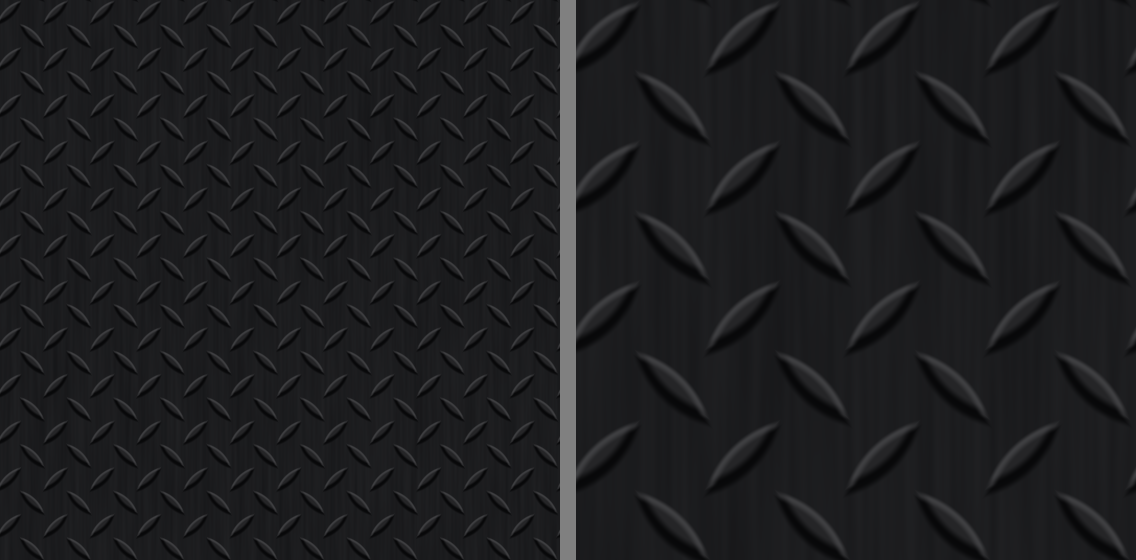
Left, the full canvas; right, a detail of the centre.
A Shadertoy shader for this texture:

```glsl
#define REPEATS 12.0
#define HALF_LENGTH 0.345
#define HALF_WIDTH 0.085
#define TILT 0.75
#define SOFTNESS 0.018
#define SHADOW_DROP 0.045
#define STREAK_DEPTH 0.026
#define PLATE vec3(0.107, 0.109, 0.117)
#define SHADOW vec3(0.030, 0.031, 0.036)
#define FACE vec3(0.145, 0.146, 0.154)
#define HIGHLIGHT vec3(0.245, 0.246, 0.255)

vec2 gradientAt(vec2 corner, vec2 period) {
    corner = mod(corner, period);
    float h = fract(sin(dot(corner, vec2(127.1, 311.7))) * 4375.85);
    return vec2(cos(6.28319 * h), sin(6.28319 * h));
}

// Gradient noise that wraps after a whole number of lattice steps
float wrappedNoise(vec2 uv, vec2 period) {
    vec2 p = uv * period;
    vec2 i = floor(p), f = p - i;
    vec2 u = f * f * f * (f * (f * 6.0 - 15.0) + 10.0);
    vec2 e = vec2(1.0, 0.0);
    float a = dot(gradientAt(i, period), f);
    float b = dot(gradientAt(i + e.xy, period), f - e.xy);
    float c = dot(gradientAt(i + e.yx, period), f - e.yx);
    float d = dot(gradientAt(i + e.xx, period), f - e.xx);
    return mix(mix(a, b, u.x), mix(c, d, u.x), u.y);
}

// Signed distances to the upper and lower arcs of a tilted lens
vec2 lensArcs(vec2 p) {
    float c = cos(TILT), s = sin(TILT);
    float along = dot(p, vec2(c, s));
    float across = dot(p, vec2(-s, c));
    float radius = (HALF_LENGTH * HALF_LENGTH + HALF_WIDTH * HALF_WIDTH) / (2.0 * HALF_WIDTH);
    float inset = radius - HALF_WIDTH;
    return vec2(length(vec2(along, inset + across)),
                length(vec2(along, inset - across))) - radius;
}

// Lays one raised tread, lit from above, over the plate colour
vec3 addTread(vec3 color, vec2 p, float soft) {
    vec2 arcs = lensArcs(p);
    vec2 droppedArcs = lensArcs(p + vec2(0.0, SHADOW_DROP));
    float body = 1.0 - smoothstep(-soft, soft, max(arcs.x, arcs.y));
    float shadow = 1.0 - smoothstep(-1.6 * soft, 1.6 * soft, max(droppedArcs.x, droppedArcs.y));
    float shade = smoothstep(-0.075, -0.01, arcs.y);
    float rim = smoothstep(-0.065, -0.018, arcs.x);

    color = mix(color, SHADOW, 0.95 * shadow);
    vec3 face = mix(FACE, HIGHLIGHT, rim * (1.0 - 0.7 * shade));
    face = mix(face, SHADOW, shade * (1.0 - rim));
    return mix(color, face, body);
}

void mainImage(out vec4 fragColor, in vec2 fragCoord) {
    vec2 uv = fragCoord / iResolution.xy;
    float soft = max(SOFTNESS, 0.75 * REPEATS / iResolution.y);

    // Vertical brushing: broad bands, streaks and fine scratches
    float brushed = 0.4 * wrappedNoise(uv, vec2(26.0, 2.0))
                  + 0.7 * wrappedNoise(uv + 0.37, vec2(97.0, 4.0))
                  + 0.6 * wrappedNoise(uv + 0.71, vec2(211.0, 9.0));
    vec3 color = PLATE + STREAK_DEPTH * brushed;

    // Rising and falling treads alternate in each cell
    vec2 grid = uv * REPEATS;
    vec2 rising = fract(grid - vec2(0.19, 0.75) + 0.5) - 0.5;
    vec2 falling = fract(grid - vec2(0.69, 0.25) + 0.5) - 0.5;
    color = addTread(color, rising, soft);
    color = addTread(color, falling * vec2(-1.0, 1.0), soft);

    fragColor = vec4(color, 1.0);
}
```
